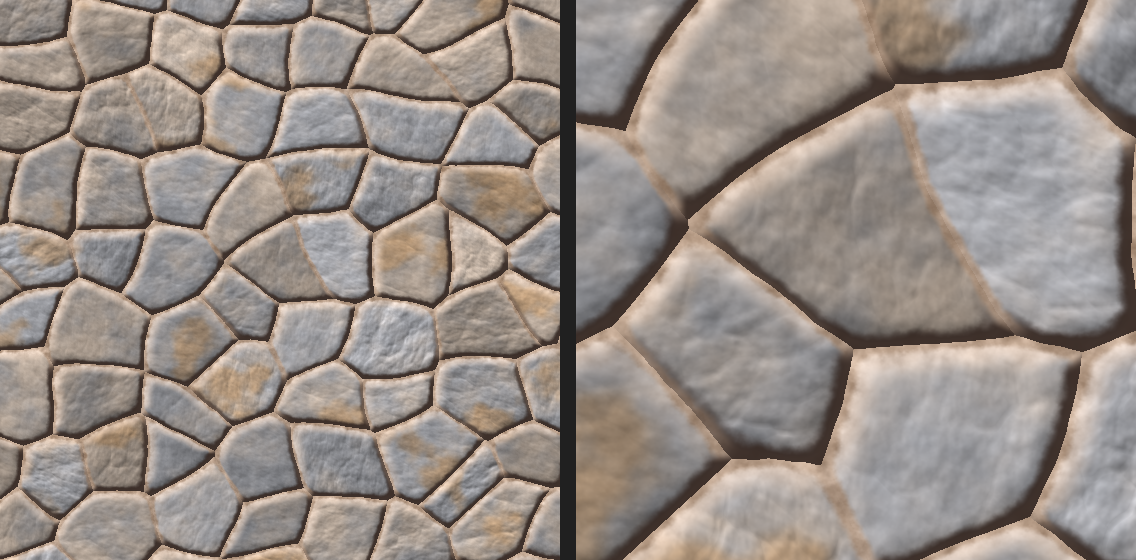
Left, the full canvas; right, a detail of the centre.
This texture is drawn by a WebGL 1 fragment shader. Its source:

```glsl
precision highp float;

uniform vec2 u_resolution;

const vec2 GRID = vec2(7.6, 8.4);
const vec2 LIGHT = vec2(-0.45, 0.89);
const vec3 BLUE_GREY = vec3(0.60, 0.605, 0.625);
const vec3 WARM_GREY = vec3(0.66, 0.605, 0.555);
const vec3 RUST = vec3(0.68, 0.53, 0.37);
const vec3 MORTAR = vec3(0.70, 0.59, 0.50);
const vec3 RIM = vec3(0.89, 0.80, 0.73);
const vec3 CREVICE = vec3(0.21, 0.16, 0.14);

struct Stone {
  vec2 id;
  float edge;
  vec2 outward;
};

float hash(vec2 p) {
  vec3 q = fract(p.xyx * vec3(0.1031, 0.1030, 0.0973));
  q += dot(q, q.yzx + 33.33);
  return fract((q.x + q.y) * q.z);
}

vec2 hash2(vec2 p) {
  return vec2(hash(p), hash(p + 57.3));
}

float valueNoise(vec2 p) {
  vec2 i = floor(p), f = fract(p);
  f = f * f * (3.0 - 2.0 * f);
  float low = mix(hash(i), hash(i + vec2(1.0, 0.0)), f.x);
  float high = mix(hash(i + vec2(0.0, 1.0)), hash(i + vec2(1.0)), f.x);
  return mix(low, high, f.y);
}

float fbm(vec2 p) {
  float sum = 0.0, amplitude = 0.5;
  for (int i = 0; i < 4; i++) {
    sum += amplitude * valueNoise(p);
    p = mat2(1.6, 1.2, -1.2, 1.6) * p + 7.1;
    amplitude *= 0.5;
  }
  return sum;
}

// Squared distance to the nearest point: round lumps with sharp creases
float cellular(vec2 p) {
  vec2 cell = floor(p);
  float nearest = 4.0;
  for (int y = -1; y <= 1; y++) {
    for (int x = -1; x <= 1; x++) {
      vec2 c = cell + vec2(float(x), float(y));
      vec2 r = c + hash2(c) - p;
      nearest = min(nearest, dot(r, r));
    }
  }
  return nearest;
}

// Position in xy, size weight in z
vec3 stoneSite(vec2 cell) {
  return vec3(cell + 0.08 + 0.84 * hash2(cell), 0.22 * hash(cell + 19.7));
}

float power(vec3 site, vec2 p) {
  vec2 r = site.xy - p;
  return dot(r, r) - site.z;
}

// Weighted Voronoi cell with a smooth minimum over its sides for round corners
Stone findStone(vec2 p, float sharpness) {
  vec2 cell = floor(p), id = cell;
  float best = 100.0;
  for (int y = -2; y <= 2; y++) {
    for (int x = -2; x <= 2; x++) {
      vec2 c = cell + vec2(float(x), float(y));
      float d = power(stoneSite(c), p);
      if (d < best) { best = d; id = c; }
    }
  }
  vec3 home = stoneSite(id);
  float total = 1e-9;
  vec2 outward = vec2(0.0);
  for (int y = -2; y <= 2; y++) {
    for (int x = -2; x <= 2; x++) {
      vec3 site = stoneSite(cell + vec2(float(x), float(y)));
      vec2 gap = site.xy - home.xy;
      float span = length(gap);
      if (span > 0.001) {
        float w = exp(-sharpness * (power(site, p) - best) / (2.0 * span));
        total += w;
        outward += w * gap / span;
      }
    }
  }
  return Stone(id, -log(total) / sharpness, outward / total);
}

float rockHeight(vec2 p) {
  vec2 bent = p + 0.25 * fbm(p * 3.0);
  return 0.10 * fbm(p * 5.0) - 0.11 * cellular(bent * 2.0) - 0.04 * cellular(bent * 5.0);
}

// Light caught by the chipped face, with grain turned differently per stone
float relief(vec2 p, vec2 id, float reach) {
  float a = 6.283 * hash(id + 3.1);
  mat2 turn = mat2(cos(a), -sin(a) * 1.5, sin(a), cos(a) * 1.5);
  vec2 q = turn * p + id * 3.7;
  return (rockHeight(q) - rockHeight(q + turn * LIGHT * reach)) / reach;
}

vec3 stoneColor(vec2 p, vec2 id) {
  float mottle = fbm(p * 2.2 + id * 5.3);
  float warmth = smoothstep(0.35, 0.95, 0.55 * hash(id + 8.2) + 0.8 * mottle);
  float stain = smoothstep(0.5, 0.68, fbm(p * 1.5 + 31.0)) * step(0.6, hash(id + 4.4));
  vec3 color = mix(mix(BLUE_GREY, WARM_GREY, warmth), RUST, 0.6 * stain);
  return color * (0.82 + 0.2 * hash(id + 1.7) + 0.32 * (mottle - 0.4));
}

void main() {
  vec2 p = gl_FragCoord.xy / u_resolution.y * GRID + 20.0;
  vec2 sway = 0.08 * sin(p.yx * 2.3 + 1.5 * sin(p * 1.1));
  float grain = fbm(p * 14.0) - 0.47;
  Stone stone = findStone(p + sway + 0.05 * (fbm(p * 3.0) - 0.47), 24.0);
  float edge = stone.edge + 0.035 * grain;
  float facing = dot(stone.outward, LIGHT);

  // Rock face
  float rough = hash(stone.id + 6.6);
  float shade = relief(p, stone.id, 0.035) * mix(0.14, 0.34, rough * rough);
  vec3 color = stoneColor(p, stone.id) * (1.03 + clamp(shade, -0.42, 0.5)) + 0.12 * grain;

  // Rounded shoulders: pale toward the light, dim away from it
  float shoulder = 1.0 - smoothstep(0.03, 0.18, edge);
  color *= 1.0 + 0.32 * shoulder * facing;
  color = mix(color, RIM + 0.3 * grain, 0.75 * shoulder * smoothstep(-0.1, 0.7, facing));

  // Mortar bed and the shadow cast into it
  float bed = 1.0 - smoothstep(0.012, 0.05, edge);
  color = mix(color, MORTAR + 0.45 * grain, 0.8 * bed);
  float shadow = (1.0 - smoothstep(0.03, 0.085, edge)) * smoothstep(0.05, -0.55, facing);
  color = mix(color, CREVICE, 0.92 * shadow);

  gl_FragColor = vec4(clamp(color, 0.0, 1.0), 1.0);
}
```
